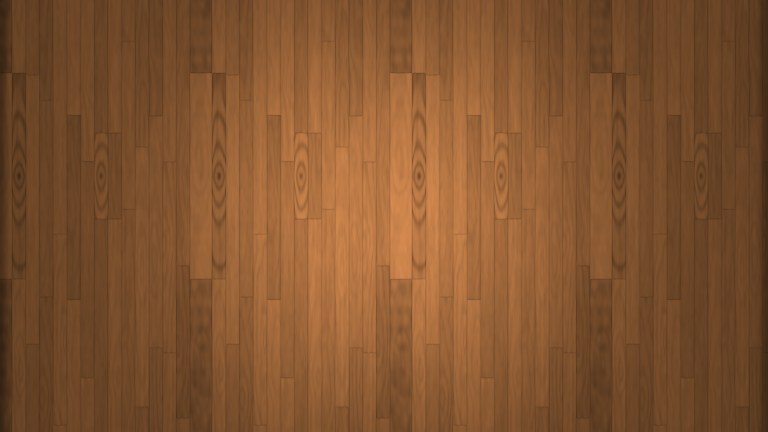
Write a WebGL 1 fragment shader that draws this texture.

```glsl
precision highp float;
// Narrow vertical wood planks in a repeating floor tile, lit by a warm central glow.

uniform vec2 u_resolution;

const float TILE_WIDTH = 0.463;      // in canvas heights
const float TILE_SHIFT = 0.023;
const float WIDE_PLANK = 0.051;      // first plank of each tile
const float NARROW_COUNT = 13.0;     // remaining planks of each tile
const float SEAM_WIDTH = 0.0011;
const vec3 WOOD_SHADE = vec3(0.385, 0.248, 0.137);
const vec3 WOOD_GLOW = vec3(0.375, 0.245, 0.146);

float hash(vec2 p) {
  return fract(sin(dot(p, vec2(127.1, 311.7))) * 43758.5453);
}

float noise(vec2 p) {
  vec2 i = floor(p);
  vec2 f = fract(p);
  f = f * f * (3.0 - 2.0 * f);
  float low = mix(hash(i), hash(i + vec2(1.0, 0.0)), f.x);
  float high = mix(hash(i + vec2(0.0, 1.0)), hash(i + vec2(1.0, 1.0)), f.x);
  return mix(low, high, f.y);
}

float isIndex(float value, float index) {
  return 1.0 - step(0.5, abs(value - index));
}

// Plank in the tile: x = index, y = position across (-0.5 to 0.5), z = width
vec3 findPlank(float x) {
  if (x < WIDE_PLANK) return vec3(0.0, x / WIDE_PLANK - 0.5, WIDE_PLANK);
  float width = (TILE_WIDTH - WIDE_PLANK) / NARROW_COUNT;
  float k = (x - WIDE_PLANK) / width;
  return vec3(1.0 + min(floor(k), NARROW_COUNT - 1.0), fract(k) - 0.5, width);
}

// Lower joint and length of the first of two boards in a plank
vec2 findJoints(float plank) {
  if (plank < 1.5) return vec2(0.354, 0.477);
  if (isIndex(plank, 7.0) + isIndex(plank, 8.0) > 0.5) return vec2(0.493, 0.199);
  return vec2(hash(vec2(plank, 4.0)), mix(0.35, 0.65, hash(vec2(plank, 9.0))));
}

// Nested arches, closing into an eye where knot is 1
float archGrain(float across, float along, vec2 id, float knot) {
  float offset = (hash(id + 2.3) - 0.5) * 0.9 * (1.0 - knot);
  float shift = (hash(id + 5.1) - 0.5) * 0.3 * (1.0 - knot);
  float rise = (along - shift) * mix(3.0, 10.0, knot);
  rise = 1.7 * rise / (1.0 + abs(rise));
  float wobble = noise(vec2(across * 1.6, along * 17.0) + id * 7.3) - 0.5;
  float radius = length(vec2(across - offset, rise)) + 0.28 * wobble;
  float ring = pow(0.5 + 0.5 * sin(radius * 22.0), 2.0);
  float eye = knot * exp(-radius * radius * 18.0);
  return 0.35 - ring * mix(0.7, 1.1, knot) - eye;
}

// Long fibres and short pores
float fibreGrain(float across, float along, vec2 id) {
  float fibre = noise(vec2(across * 6.0, along * 9.0) + id * 13.7);
  float pore = noise(vec2(across * 10.0, along * 65.0) + id * 5.9);
  return fibre * 0.6 + pore * 0.4 - 0.5;
}

float seam(float dist, float pixel) {
  return 1.0 - smoothstep(SEAM_WIDTH - 0.5 * pixel, SEAM_WIDTH + pixel, dist);
}

float woodTone(vec2 p, float pixel) {
  vec3 plank = findPlank(mod(p.x + TILE_SHIFT, TILE_WIDTH));
  vec2 joints = findJoints(plank.x);
  float v = fract(p.y - joints.x);
  float board = step(joints.y, v);
  float along = v - 0.5 * mix(joints.y, 1.0 + joints.y, board);
  vec2 id = vec2(plank.x, board);

  // Tone of each board, with a darker plank and a mottled dark board
  float mottled = isIndex(plank.x, 0.0) * board;
  float tone = 1.0 + 0.15 * (hash(id + 0.7) - 0.5);
  tone -= 0.08 * isIndex(plank.x, 13.0) + 0.12 * mottled;
  float patches = noise(vec2(plank.y * 4.0 + along * 12.0, along * 48.0));
  tone += 0.15 * mottled * (patches - 0.5);

  // Grain
  float knot = (1.0 - board) * (isIndex(plank.x, 1.0) + isIndex(plank.x, 7.0));
  float archStrength = mix(0.03 + 0.07 * hash(id + 8.2), 0.17, knot);
  tone += archStrength * archGrain(plank.y, along, id, knot);
  tone += 0.13 * fibreGrain(plank.y, along, id);

  // Seams along the sides and at the board ends
  float side = (0.5 - abs(plank.y)) * plank.z;
  float end = min(min(v, 1.0 - v), abs(v - joints.y));
  tone -= 0.11 * seam(side, pixel);
  tone -= 0.10 * seam(end, pixel) * (1.0 - seam(side, pixel));
  return tone;
}

vec3 glowLight(vec2 p, float aspect) {
  vec2 d = p - vec2(0.5 * aspect, 0.5);
  vec3 light = WOOD_SHADE + WOOD_GLOW * exp(-dot(d, d) / 0.24);
  float border = min(p.x, aspect - p.x);
  return light * mix(0.65, 1.0, smoothstep(0.0, 0.028, border));
}

void main() {
  vec2 p = gl_FragCoord.xy / u_resolution.y;
  float aspect = u_resolution.x / u_resolution.y;
  float pixel = 1.0 / u_resolution.y;
  vec3 color = glowLight(p, aspect) * woodTone(p, pixel);
  gl_FragColor = vec4(clamp(color, 0.0, 1.0), 1.0);
}
```
